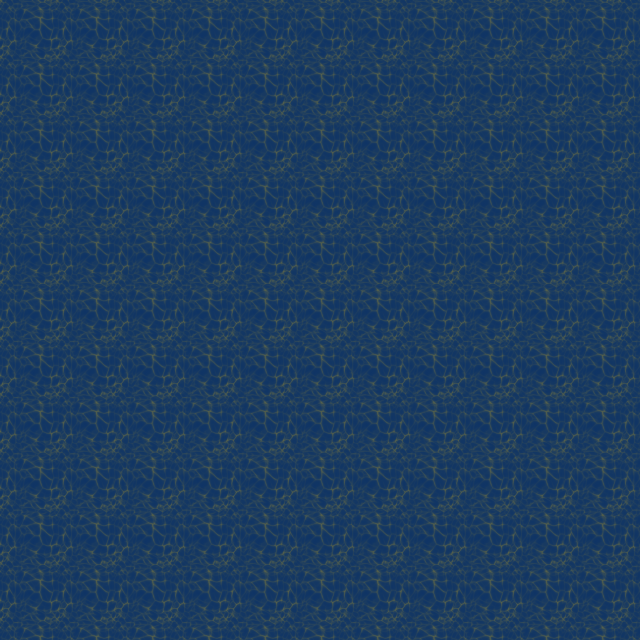
A WebGL 2 fragment shader for this texture:

```glsl
#version 300 es
precision highp float;
// Deep blue water with a tiled web of thin, patchy olive caustic lines.

uniform vec2 u_resolution;
out vec4 outColor;

const float TAU = 6.2831853;
const float REPEATS = 11.38;
const vec2 CALM = vec2(0.64, 0.84);

vec2 hash2(vec2 p) {
    vec3 q = fract(vec3(p.xyx) * vec3(0.1031, 0.1030, 0.0973) + 0.37);
    q += dot(q, q.yzx + 33.33);
    return fract((q.xx + q.yz) * q.zy);
}

// Value noise that wraps after n cells.
float wrapNoise(vec2 p, float n) {
    vec2 c = floor(p);
    vec2 f = smoothstep(0.0, 1.0, p - c);
    float low = mix(hash2(mod(c, n)).x, hash2(mod(c + vec2(1, 0), n)).x, f.x);
    float high = mix(hash2(mod(c + vec2(0, 1), n)).x, hash2(mod(c + 1.0, n)).x, f.x);
    return mix(low, high, f.y);
}

// Distances to the three nearest scattered points, wrapping after n cells.
vec3 nearest(vec2 p, float n) {
    vec2 c = floor(p);
    vec3 near = vec3(9.0);
    for (int y = -1; y <= 1; y++) {
        for (int x = -1; x <= 1; x++) {
            vec2 cell = c + vec2(x, y);
            float d = length(cell + hash2(mod(cell, n) + 7.0 * n) - p);
            if (d < near.x) near = vec3(d, near.xy);
            else if (d < near.y) near = vec3(near.x, d, near.y);
            else near.z = min(near.z, d);
        }
    }
    return near;
}

// Glowing cell borders, brighter where three cells meet.
float web(vec2 p, float n, float width) {
    vec3 near = nearest(p * n, n);
    float line = exp(-(near.y - near.x) / width);
    float knot = exp(-(near.z - near.x) / (1.5 * width));
    return line + 0.7 * knot;
}

vec3 water(vec2 uv) {
    vec2 tile = fract(uv * REPEATS);
    vec2 swell = cos(TAU * (tile - CALM));
    float busy = 0.5 - 0.25 * (swell.x + swell.y);

    // Enlarge the calm middle a little, then bend the lines.
    vec2 p = tile - 0.045 * sin(TAU * (tile - CALM));
    p += 0.02 * sin(TAU * (2.0 * p.yx + vec2(0.1, 0.6)));
    p += 0.008 * sin(TAU * (5.0 * p.yx + vec2(0.4, 0.2)));

    // Uneven strength leaves some lines broken and others bright.
    float patchy = wrapNoise(p * 10.0, 10.0);
    float streak = wrapNoise(p * 13.0 + 0.5, 13.0);
    float light = web(p, 7.0, 0.11) * (0.2 + 1.1 * patchy * patchy);
    light += web(p + 0.31, 11.0, 0.17) * (0.1 + 0.8 * busy) * streak * streak;
    light += 0.07 * busy + 0.06 * streak - 0.03;
    return vec3(0.06, 0.205, 0.395) + min(light, 1.4) * vec3(0.2, 0.125, -0.075);
}

void main() {
    // Average a 3 by 3 grid inside each pixel to smooth the thin lines.
    vec3 color = vec3(0.0);
    for (int k = 0; k < 9; k++) {
        vec2 offset = (vec2(k % 3, k / 3) - 1.0) / 3.0;
        color += water((gl_FragCoord.xy + offset) / u_resolution);
    }
    outColor = vec4(color / 9.0, 1.0);
}
```
